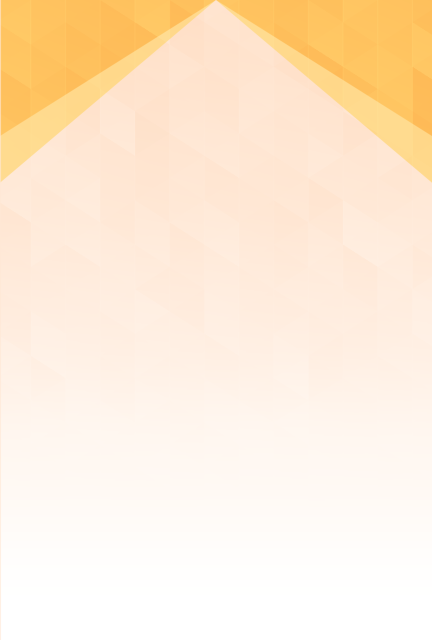
Give the GLSL for this background, as a Shadertoy shader.

```glsl
// A pale peach sheet fading to white, peaked like a roof against golden corners.
// Two nested wedges split the layers; a skewed triangle lattice with hashed
// tones facets them, and the facets dissolve towards the foot of the sheet.

// Layout: x in canvas widths, y in canvas heights measured down from the top
const float APEX_X = 0.5;
const float INNER_SLOPE = 0.571;      // lower edge of the translucent band
const float OUTER_SLOPE = 0.425;      // upper edge of the translucent band
const float COLUMN_WIDTH = 0.0803;
const float COLUMN_START = 0.0714;
const float FACET_HEIGHT = 0.0695;
const float SEAM_WIDTH = 0.025;       // in columns
const float RIM_WIDTH = 0.0022;
const float FADE_START = 0.30;
const float FADE_END = 0.82;
const int SAMPLES = 2;                // per axis

// Colours
const vec3 PEACH = vec3(1.0, 0.885, 0.795);
const vec3 CREAM = vec3(1.0, 0.908, 0.835);
const vec3 SHELL = vec3(1.0, 0.932, 0.880);
const vec3 IVORY = vec3(1.0, 0.972, 0.948);
const vec3 WHITE = vec3(1.0);
const vec3 GOLD_DARK = vec3(0.996, 0.725, 0.335);
const vec3 GOLD_LIGHT = vec3(1.0, 0.795, 0.405);
const vec3 BAND = vec3(1.0, 0.855, 0.555);
const vec3 FACET_TINT = vec3(0.003, 0.020, 0.034);

float hash(vec3 cell) {
    vec3 q = fract(cell * vec3(0.1031, 0.1137, 0.0973));
    q += dot(q, q.yzx + 33.33);
    return fract((q.x + q.y) * q.z);
}

// Returns the facet tone in -1..1 and the strength of the column seam
vec2 facets(vec2 p) {
    float column = (p.x - COLUMN_START) / COLUMN_WIDTH;
    float row = p.y / FACET_HEIGHT;
    float falling = row - 0.5 * column;
    float rising = row + 0.5 * column;
    vec3 cell = floor(vec3(column, falling, rising)) + 40.0;

    // Rhombs dominate; single triangles vary within them
    float rhomb = hash(vec3(cell.xy, 7.0));
    float triangle = hash(cell);
    float tone = 1.3 * (rhomb - 0.5) + 0.7 * (triangle - 0.5);
    tone += 0.2 * (fract(falling) - 0.5);

    float seamDistance = abs(fract(column + 0.5) - 0.5);
    float seam = 1.0 - smoothstep(0.0, SEAM_WIDTH, seamDistance);
    return vec2(tone, seam);
}

vec3 sheetColor(float y) {
    vec3 color = mix(PEACH, CREAM, smoothstep(0.0, 0.32, y));
    color = mix(color, SHELL, smoothstep(0.28, 0.53, y));
    color = mix(color, IVORY, smoothstep(0.48, 0.74, y));
    return mix(color, WHITE, smoothstep(0.70, 0.96, y));
}

vec3 scene(vec2 p, float blur) {
    vec2 facet = facets(p);
    float tone = facet.x;
    float seam = facet.y;
    float spread = abs(p.x - APEX_X);

    // Golden corners, deeper towards the top
    float goldLight = 0.5 + 0.5 * tone + 0.8 * (p.y - 0.07);
    vec3 gold = mix(GOLD_DARK, GOLD_LIGHT, clamp(goldLight, 0.0, 1.0));
    gold += 0.025 * seam;

    // Translucent band between the two roof lines
    vec3 band = BAND + 0.6 * FACET_TINT * tone + 0.012 * seam;

    // Peach sheet with facets fading downwards
    float strength = 1.0 - smoothstep(FADE_START, FADE_END, p.y);
    vec3 sheet = sheetColor(p.y);
    sheet += FACET_TINT * strength * (0.75 * tone + 0.25 * seam);

    float bandMask = smoothstep(-blur, blur, p.y - OUTER_SLOPE * spread);
    float sheetMask = smoothstep(-blur, blur, p.y - INNER_SLOPE * spread);
    vec3 color = mix(mix(gold, band, bandMask), sheet, sheetMask);

    // Pale rim down the left side
    float rim = 1.0 - smoothstep(0.5 * RIM_WIDTH, 1.5 * RIM_WIDTH, p.x);
    return mix(color, CREAM, 0.7 * rim);
}

void mainImage(out vec4 fragColor, in vec2 fragCoord) {
    vec3 sum = vec3(0.0);
    float blur = 0.6 / iResolution.y;
    for (int j = 0; j < SAMPLES; j++) {
        for (int i = 0; i < SAMPLES; i++) {
            vec2 offset = (vec2(i, j) + 0.5) / float(SAMPLES) - 0.5;
            vec2 p = (fragCoord + offset) / iResolution.xy;
            sum += scene(vec2(p.x, 1.0 - p.y), blur);
        }
    }
    vec3 color = sum / float(SAMPLES * SAMPLES);
    fragColor = vec4(clamp(color, 0.0, 1.0), 1.0);
}
```
